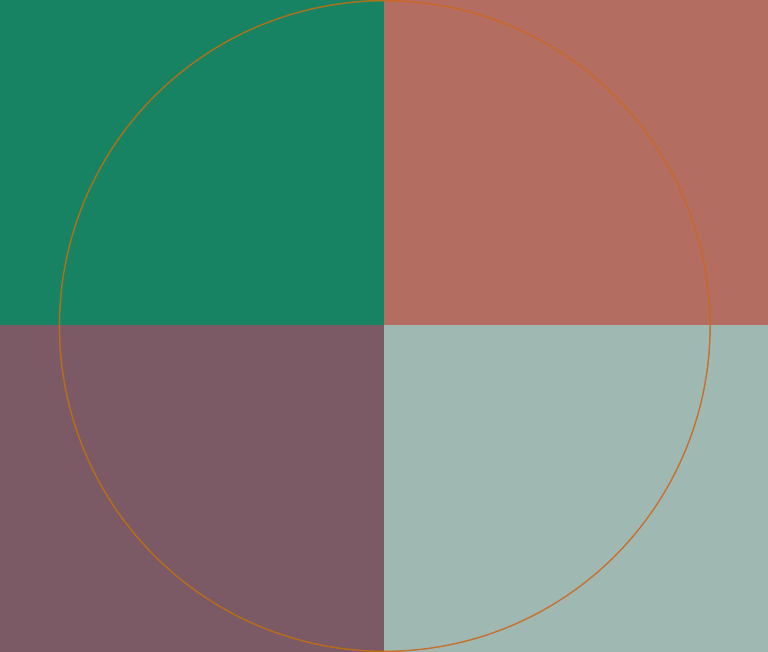
A Shadertoy shader for this background:

```glsl
void mainImage(out vec4 fragColor, in vec2 fragCoord) {
    // Centred coordinates in units of canvas height
    vec2 p = (fragCoord - 0.5 * iResolution.xy) / iResolution.y;
    float pixel = 1.0 / iResolution.y;

    // Four flat quadrants
    float right = smoothstep(-0.5 * pixel, 0.5 * pixel, p.x);
    float top = smoothstep(-0.5 * pixel, 0.5 * pixel, p.y - 0.0015);
    vec3 lower = mix(vec3(0.482, 0.353, 0.400), vec3(0.624, 0.722, 0.694), right);
    vec3 upper = mix(vec3(0.090, 0.514, 0.384), vec3(0.706, 0.431, 0.380), right);
    vec3 color = mix(lower, upper, top);

    // Thin ring touching the top and bottom edges
    float ringDistance = abs(length(p - vec2(0.0012, 0.0)) - 0.499);
    float ring = 1.0 - smoothstep(0.0, 1.1 * pixel, ringDistance - 0.0003);
    vec3 ringColor = mix(vec3(0.76, 0.43, 0.05), vec3(0.80, 0.40, 0.12), right);
    color = mix(color, ringColor, 0.9 * ring);

    fragColor = vec4(color, 1.0);
}
```
